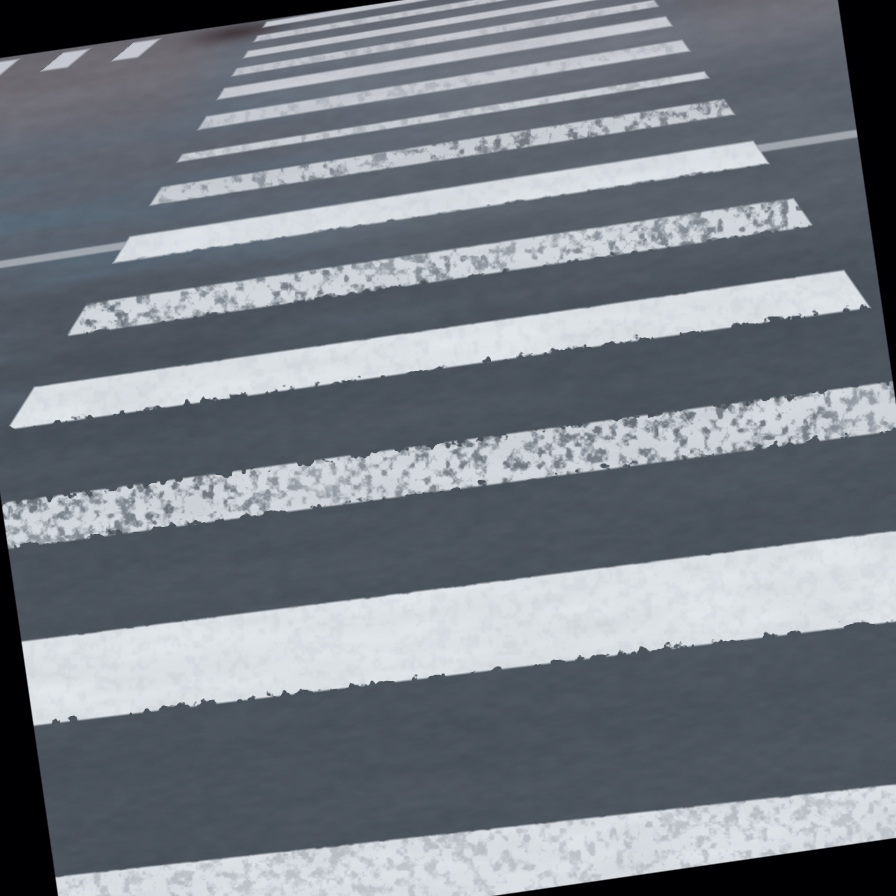
Write a Shadertoy shader that draws this pattern.

```glsl
// Worn zebra crossing receding up a grey road, in a tilted square frame on black.

const vec3 BORDER = vec3(0.0, 0.0, 0.01);
const vec3 NEAR_ROAD = vec3(0.295, 0.325, 0.36);
const vec3 FAR_ROAD = vec3(0.40, 0.42, 0.46);
const vec3 BLUE_ROAD = vec3(0.34, 0.40, 0.455);
const vec3 VERGE = vec3(0.42, 0.41, 0.44);
const vec3 PAINT = vec3(0.865, 0.885, 0.905);
const vec3 FAR_PAINT = vec3(0.77, 0.78, 0.81);

float hash(vec2 p) {
    vec3 q = fract(p.xyx * 0.1031);
    q += dot(q, q.yzx + 33.33);
    return fract((q.x + q.y) * q.z);
}

float noise(vec2 p) {
    vec2 cell = floor(p), f = fract(p);
    f = f * f * (3.0 - 2.0 * f);
    return mix(mix(hash(cell), hash(cell + vec2(1, 0)), f.x),
               mix(hash(cell + vec2(0, 1)), hash(cell + vec2(1, 1)), f.x), f.y);
}

float fbm(vec2 p) {
    float sum = 0.0, gain = 0.5;
    for (int i = 0; i < 3; i++) {
        sum += gain * noise(p);
        p = p * 2.03 + 17.0;
        gain *= 0.5;
    }
    return sum / 0.875;
}

float inside(float d, float soft) {
    return smoothstep(-soft, soft, d);
}

// Signed margin inside the interval lo..hi
float margin(float x, float lo, float hi) {
    return min(x - lo, hi - x);
}

// Margin inside the tapering sides of the crossing; p.y runs downward
float crossingSides(vec2 p) {
    return 0.83 * margin(p.x, -0.187 - 0.636 * p.y, 0.230 + 0.7025 * p.y);
}

// Evenly spaced stripes in perspective: x = coverage, y = stripe index
vec2 stripes(vec2 p, float depth, float soft) {
    float reach = depth + 0.268;
    float q = 4.03 / reach - 3.363;
    float bump = q - 5.6;
    q += 0.25 * max(q - 9.1, 0.0) - 0.1 * exp(-bump * bump);
    float k = floor(q + 0.7);
    float f = q - k;
    float thin = float(k == 7.0), rough = float(k == 2.0);
    float top = -0.13 * thin - 0.07 * rough;
    float bottom = -0.42 + 0.07 * thin;
    float canvasPerStripe = reach * reach / 4.03;

    // Chipped edges, strongest on the lower side
    float chip = max(fbm(p * 110.0) - 0.5, 0.0) * 0.022 * smoothstep(0.1, 0.5, depth);
    float lower = (f - bottom) * canvasPerStripe - chip;
    float upper = (top - f) * canvasPerStripe - chip * (0.15 + 0.85 * rough);
    float d = min(min(lower, upper), crossingSides(p));
    return vec2(inside(d, soft), k);
}

// Alternate stripes have lost more of their paint
float stripeWear(float k) {
    float even = 1.0 - mod(k, 2.0);
    float middle = step(1.0, k) * step(k, 6.5);
    return even * mix(0.3, 1.0, middle) + 0.35 * float(k == 7.0);
}

vec3 roadColor(vec2 p, float depth) {
    vec3 road = mix(FAR_ROAD, NEAR_ROAD, smoothstep(0.05, 0.42, depth));
    float blueSide = smoothstep(0.1, -0.45, p.x) * inside(margin(depth, 0.06, 0.36), 0.07);
    float streak = fbm(vec2(p.x * 3.0, depth * 26.0));
    road = mix(road, BLUE_ROAD, blueSide * smoothstep(0.3, 0.65, streak));
    float outside = smoothstep(0.0, 0.06, -crossingSides(p));
    road = mix(road, VERGE, outside * smoothstep(0.14, 0.02, depth));
    road += (streak - 0.5) * mix(0.10, 0.035, smoothstep(0.1, 0.5, depth));
    return road + (fbm(vec2(p.x * 60.0, depth * 150.0)) - 0.5) * 0.035;
}

vec3 paintColor(vec2 p, float depth, float wear, vec3 road) {
    vec3 paint = mix(FAR_PAINT, PAINT, smoothstep(0.02, 0.28, depth));
    paint += (fbm(vec2(p.x * 14.0, depth * 60.0)) - 0.5) * 0.06;
    float speckle = smoothstep(0.42, 0.78, fbm(p * 125.0));
    float patches = 0.6 + 0.8 * noise(p * 13.0);
    float loss = wear * (0.09 + 0.5 * speckle * patches) + 0.05 * speckle;
    return mix(paint, road, clamp(loss, 0.0, 0.8));
}

// Short slanted bars of a second crossing at the upper left
float sideBars(vec2 p, float soft) {
    float x = p.x + 0.5;
    float along = x + 1.2 * p.y;
    float bar = margin(mod(along - 0.0107, 0.065), 0.0, 0.0247);
    float band = margin(p.y + 0.144 * x, 0.069, 0.086);
    return inside(min(min(bar * 0.64, band), 0.24 - along), soft);
}

void mainImage(out vec4 fragColor, in vec2 fragCoord) {
    vec2 uv = fragCoord / iResolution.xy;
    float pixel = 1.0 / iResolution.y;
    float soft = max(0.0018, pixel);
    vec2 p = vec2(uv.x - 0.5, 1.0 - uv.y);
    float depth = (p.y + 0.166 * p.x) / (1.0 + 0.06 * p.x);

    vec3 road = roadColor(p, depth);
    vec2 smudge = (vec2(p.x + 0.235, depth + 0.003)) / vec2(0.05, 0.009);
    vec3 color = mix(road, vec3(0.20, 0.15, 0.16), 0.7 * exp(-dot(smudge, smudge)));

    // Lane line and distant bars beside the crossing
    float lane = inside(min(margin(depth, 0.2146, 0.223), -crossingSides(p)), soft);
    color = mix(color, vec3(0.68, 0.70, 0.73), 0.85 * lane);
    color = mix(color, FAR_PAINT, sideBars(p, soft));

    vec2 stripe = stripes(p, depth, soft);
    color = mix(color, paintColor(p, depth, stripeWear(stripe.y), road), stripe.x);

    // Tilted frame
    vec2 c = uv - 0.5;
    vec2 turned = abs(mat2(0.9898, -0.1425, 0.1425, 0.9898) * c);
    float frame = inside(0.502 - max(turned.x, turned.y), pixel);
    fragColor = vec4(mix(BORDER, color, frame), 1.0);
}
```
